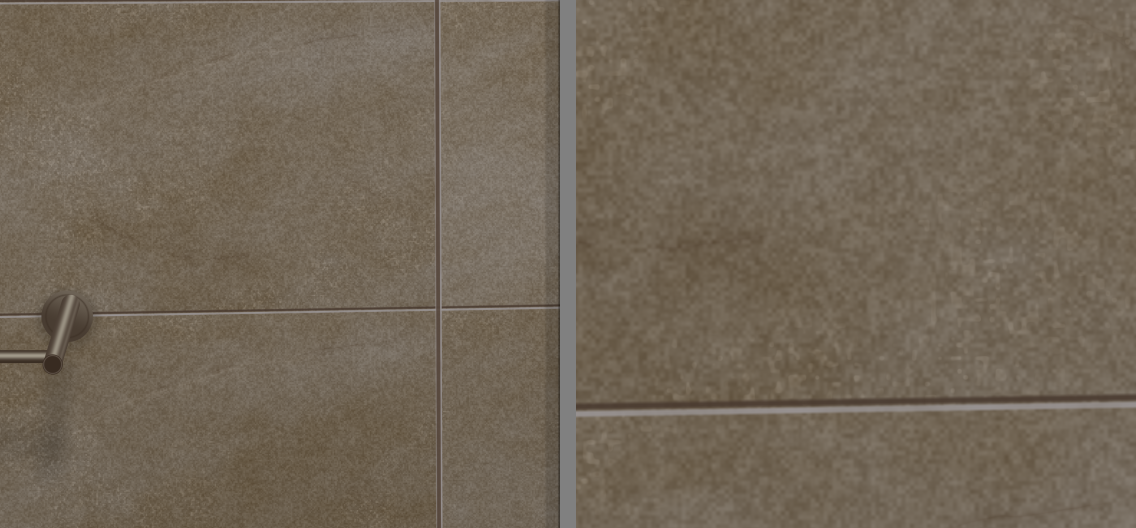
Left: the whole. Right: its middle third, enlarged.
Give the GLSL for this texture, as a WebGL 1 fragment shader.

```glsl
precision highp float;
// Large sandstone wall tiles with a printed vein pattern, pale grout and a metal rail holder.
// Grout lines come from a slightly skewed grid; each tile repeats one print (noise plus
// curved veins) with its own tint, and the holder is built from capsules and discs.
uniform vec2 u_resolution;

// Layout, in canvas widths
const float TILE_W = 1.12;
const float TILE_H = 0.56;
const float COLUMN_X = 0.7845;
const float COLUMN_LEAN = 0.004;
const float ROW_Y = 0.3776;
const float ROW_SLOPE = 0.0166;
const float ROW_TAPER = 0.0111;
const float CORNER_X = 0.974;
const float GRAIN = 0.125;
const float FLECKS = 0.055;
const float TINT_RANGE = 0.015;

// Rail holder
const vec2 PLATE = vec2(0.120, 0.378);
const vec2 POST_TOP = vec2(0.126, 0.400);
const vec2 POST_END = vec2(0.094, 0.294);
const float PLATE_R = 0.046;
const float POST_R = 0.0165;
const float RAIL_Y = 0.306;
const float RAIL_R = 0.0115;

const vec3 WARM_STONE = vec3(0.418, 0.361, 0.279);
const vec3 GREY_STONE = vec3(0.505, 0.474, 0.440);
const vec3 VEIN_BROWN = vec3(0.34, 0.275, 0.21);
const vec3 GROUT_LIGHT = vec3(0.60, 0.58, 0.58);
const vec3 GROUT_DARK = vec3(0.28, 0.22, 0.18);
const vec3 METAL_DARK = vec3(0.22, 0.17, 0.13);
const vec3 METAL_LIGHT = vec3(0.63, 0.60, 0.54);

float hash(vec2 p) {
  vec3 q = fract(p.xyx * 0.1031);
  q += dot(q, q.yzx + 33.33);
  return fract((q.x + q.y) * q.z);
}

float noise(vec2 p) {
  vec2 i = floor(p), f = fract(p);
  f = f * f * (3.0 - 2.0 * f);
  return mix(mix(hash(i), hash(i + vec2(1, 0)), f.x),
             mix(hash(i + vec2(0, 1)), hash(i + vec2(1, 1)), f.x), f.y);
}

float fbm(vec2 p) {
  float sum = 0.0, amp = 0.5;
  for (int i = 0; i < 5; i++) {
    sum += amp * noise(p);
    p = mat2(1.6, 1.2, -1.2, 1.6) * p + 7.3;
    amp *= 0.5;
  }
  return sum;
}

// Coverage of a shape whose distance is d
float fill(float d, float soft) { return 1.0 - smoothstep(-soft, soft, d); }

float capsule(vec2 p, vec2 a, vec2 b) {
  vec2 ab = b - a;
  return length(p - a - ab * clamp(dot(p - a, ab) / dot(ab, ab), 0.0, 1.0));
}

// Thin crack around height offset d, limited to a span of x
float vein(float d, float x, float from, float to) {
  float span = smoothstep(from, from + 0.08, x) * (1.0 - smoothstep(to - 0.04, to + 0.02, x));
  return span * (0.8 * exp(-abs(d) * 600.0) + 0.3 * exp(-abs(d) * 50.0));
}

// Stone print: s is the position inside a tile, p the position on the wall
vec3 stone(vec2 s, vec2 p, vec2 id) {
  vec2 warp = vec2(fbm(s * 9.0), fbm(s * 9.0 + 31.0)) - 0.48;
  vec2 bed = mat2(0.95, -0.3, 0.3, 0.95) * s;
  float cloud = fbm(bed * vec2(2.6, 6.5) + warp * 1.2 + 11.0);
  float scuffed = fbm(bed * vec2(22.0, 36.0) + id * 17.0);
  vec2 g = p - vec2(0.62, 0.72);
  float glow = exp(-dot(g, g) * 5.0);
  float grey = 0.28 + 0.95 * (cloud - 0.48) + 0.4 * (scuffed - 0.48) + 0.30 * glow;
  vec3 col = mix(WARM_STONE, GREY_STONE, clamp(grey, -0.1, 1.1));

  // Veins, with a pale band beside the long one
  vec2 w = s + warp * vec2(0.02, 0.032);
  float dx = w.x - 0.509;
  float d1 = w.y - 0.387 - 0.35 * dx + 0.25 * dx * dx;
  float d2 = w.y - 0.104 - 1.6 * (w.x - 0.72) * (w.x - 0.72);
  float d3 = w.y - 0.242 + 0.52 * (w.x - 0.95);
  float cracks = vein(d1, s.x, 0.46, 1.15) + vein(d2, s.x, 0.47, 0.82) + 0.8 * vein(d3, s.x, 0.90, 1.15);
  col = mix(col, VEIN_BROWN, 0.38 * min(cracks, 1.0) * smoothstep(0.1, 0.65, noise(s * 30.0)));
  col += 0.035 * vein(d1 + 0.006, s.x, 0.42, 0.90);

  // Fine grain, with pale flecks gathered in scuffed patches
  float coarse = noise(p * 190.0 + 3.0) - 0.5;
  float fine = noise(p * 390.0 + 9.0) - 0.5;
  col += GRAIN * (0.42 * coarse + 0.58 * fine) * vec3(0.92, 1.0, 1.10);
  float patches = smoothstep(0.46, 0.70, fbm(s * 9.0 + 53.0));
  col += FLECKS * patches * smoothstep(0.60, 0.90, noise(p * 260.0 + 41.0));

  // Wall light and tile tint
  col *= mix(0.95, 1.02, smoothstep(0.0, 0.65, p.y));
  return col + TINT_RANGE * (hash(id + 5.0) - 0.5);
}

void main() {
  vec2 p = gl_FragCoord.xy / u_resolution.x;
  float soft = max(0.7 / u_resolution.x, 0.0011);

  // Skewed tile grid
  float rowH = TILE_H - ROW_TAPER * p.x;
  vec2 grid = vec2((p.x - COLUMN_X + COLUMN_LEAN * p.y) / TILE_W,
                   (p.y - ROW_Y - ROW_SLOPE * p.x) / rowH);
  vec2 joint = (grid - floor(grid + 0.5)) * vec2(TILE_W, rowH);
  vec3 col = stone(fract(grid) * vec2(TILE_W, TILE_H), p, floor(grid));

  // Grout: shaded upper edge over a pale line, and a dark gap between two pale lines
  float wear = 0.72 + 0.28 * noise(p * 45.0);
  col = mix(col, GROUT_DARK, 0.85 * fill(abs(joint.y - 0.0034) - 0.0018, soft * 1.3));
  col = mix(col, GROUT_LIGHT, wear * fill(abs(joint.y + 0.0010) - 0.0017, soft));
  col = mix(col, GROUT_DARK + 0.06, 0.9 * fill(abs(joint.x) - 0.0045, soft));
  col = mix(col, GROUT_LIGHT, 0.6 * wear * fill(abs(joint.x + 0.0047) - 0.0010, soft));
  col = mix(col, GROUT_LIGHT, wear * fill(abs(joint.x - 0.0044) - 0.0014, soft));

  // Shaded wall corner
  col *= 1.0 - 0.13 * smoothstep(CORNER_X - 0.004, CORNER_X + 0.004, p.x);
  col *= 1.0 - 0.35 * smoothstep(0.995, 0.999, p.x);

  // Cast shadows of post and rail
  float postShade = capsule(p, vec2(0.108, 0.28), vec2(0.088, 0.11));
  float railShade = capsule(p, vec2(-0.1, 0.165), vec2(0.09, 0.15));
  col *= 1.0 - 0.10 * (1.0 - smoothstep(0.005, 0.045, postShade));
  col *= 1.0 - 0.08 * (1.0 - smoothstep(0.005, 0.055, railShade));
  col *= 1.0 - 0.12 * (1.0 - smoothstep(0.0, 0.020, length(p - PLATE + vec2(0.0, 0.006)) - PLATE_R));

  // Wall plate with a lit rim
  vec2 r = p - PLATE;
  float plate = length(r) - PLATE_R;
  vec3 plateCol = mix(METAL_DARK, METAL_LIGHT, 0.16 + 0.34 * smoothstep(-0.02, 0.05, r.y + 0.4 * r.x));
  plateCol = mix(plateCol, METAL_DARK, 0.6 * fill(abs(plate + 0.008) - 0.001, soft * 2.0));
  col = mix(col, plateCol, fill(plate, soft));

  // Rail, bright along its upper half
  float across = (p.y - RAIL_Y) / RAIL_R;
  vec3 railCol = mix(METAL_DARK, METAL_LIGHT, exp(-4.0 * (across - 0.15) * (across - 0.15)));
  col = mix(col, railCol, fill(capsule(p, vec2(-0.1, RAIL_Y), vec2(0.085, RAIL_Y)) - RAIL_R, soft));

  // Post and its dark end cap
  vec2 axis = normalize(POST_END - POST_TOP);
  float side = dot(p - POST_TOP, vec2(-axis.y, axis.x)) / POST_R;
  float shine = 0.9 * exp(-6.0 * (side + 0.1) * (side + 0.1)) + 0.3 * exp(-30.0 * (side - 0.7) * (side - 0.7));
  vec3 postCol = mix(METAL_DARK + 0.07, METAL_LIGHT, shine);
  col = mix(col, postCol, fill(capsule(p, POST_TOP, POST_END) - POST_R, soft));
  float cap = length(p - POST_END + vec2(0.0, 0.002)) - 0.0180;
  col = mix(col, METAL_DARK + 0.13 * fill(abs(cap + 0.002) - 0.001, soft), fill(cap, soft));

  gl_FragColor = vec4(col, 1.0);
}
```
